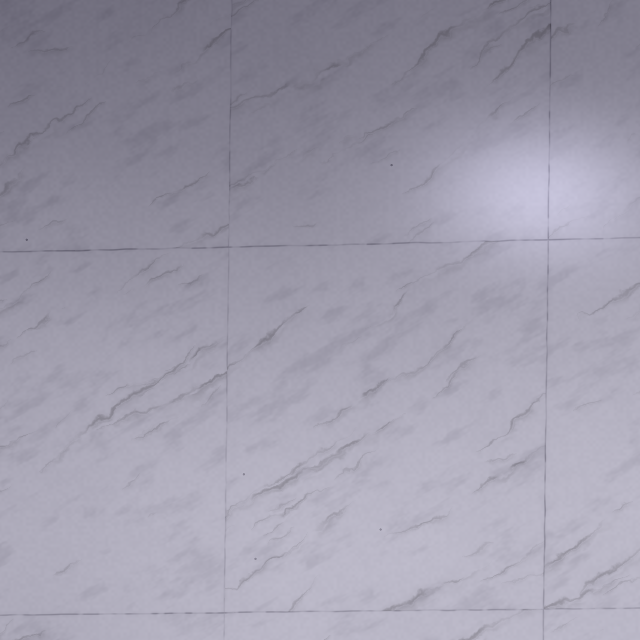
This texture is drawn by a WebGL 1 fragment shader. Its source:

```glsl
precision highp float;
// Large pale marble floor tiles with diagonal grey veins, thin worn joints and a soft lamp reflection.

uniform vec2 u_resolution;

#define TILE vec2(0.499, 0.567)
#define JOINT_ORIGIN vec2(0.350, 0.039)
#define JOINT_HALF_WIDTH 0.0011
#define JOINT_DEPTH 0.20
#define VEIN_COUNT 30
#define VEIN_DEPTH 0.15
#define CLOUD_DEPTH 0.04
#define GRAIN 0.018
#define LIGHT_NEAR 0.732
#define LIGHT_FAR 0.462
#define GLOW_CENTRE vec2(0.845, 0.700)
#define GLOW_SIZE vec2(0.165, 0.105)

float hash(vec2 p) {
  return fract(sin(dot(p, vec2(127.1, 311.7))) * 43758.5453);
}

float noise(vec2 p) {
  vec2 i = floor(p), f = fract(p);
  f = f * f * (3.0 - 2.0 * f);
  return mix(mix(hash(i), hash(i + vec2(1.0, 0.0)), f.x),
             mix(hash(i + vec2(0.0, 1.0)), hash(i + 1.0), f.x), f.y);
}

float fbm(vec2 p) {
  float sum = 0.0, amp = 0.53;
  for (int i = 0; i < 4; i++) {
    sum += amp * noise(p);
    p = p * 2.03 + 7.1;
    amp *= 0.5;
  }
  return sum;
}

vec2 rotate(vec2 p, float a) {
  float c = cos(a), s = sin(a);
  return vec2(c * p.x + s * p.y, c * p.y - s * p.x);
}

// Broken, ragged streaks scattered over one tile; q is local to the tile.
float veins(vec2 q, vec2 seed) {
  vec2 broad = vec2(noise(q * 13.0 + seed), noise(q * 13.0 + seed + 31.0)) - 0.5;
  vec2 fine = vec2(fbm(q * 55.0 + seed), fbm(q * 55.0 + seed + 47.0)) - 0.5;
  vec2 bent = q + broad * 0.020 + fine * 0.018;
  float dark = 0.0;
  for (int i = 0; i < VEIN_COUNT; i++) {
    vec2 s = seed + float(i) * vec2(3.7, 1.9);
    vec2 centre = vec2(hash(s), hash(s + 5.3)) * TILE;
    float size = pow(hash(s + 9.1), 3.0);
    vec2 d = rotate(bent - centre, mix(0.35, 0.75, hash(s + 2.7)));
    float t = d.x / mix(0.025, 0.17, size);
    float taper = max(0.0, 1.0 - t * t);
    float ragged = noise(d * vec2(38.0, 150.0) + s);
    float width = 0.0008 + mix(0.0013, 0.0034, size) * taper * (0.3 + ragged);
    float core = exp(-d.y * d.y / (width * width));
    float smudge = 0.5 * exp(-abs(d.y + 1.5 * width) / (2.0 * width));
    float strength = mix(0.38, 1.0, sqrt(size)) * sqrt(taper);
    dark = max(dark, strength * max(core, smudge) * smoothstep(0.05, 0.75, ragged));
  }
  return dark;
}

// Thin worn line along a joint; 'along' runs down its length.
float joint(float dist, float along, float seed) {
  float soft = 0.0007 + 0.5 / u_resolution.y;
  float wear = mix(0.5, 1.0, noise(vec2(along * 7.0, seed * 8.3)));
  wear *= mix(0.3, 1.0, smoothstep(0.15, 0.7, noise(vec2(along * 95.0, seed * 3.1))));
  float wander = 0.0012 * (noise(vec2(along * 40.0, seed * 5.7)) - 0.5);
  float gap = abs(dist + wander);
  float line = 1.0 - smoothstep(JOINT_HALF_WIDTH - soft, JOINT_HALF_WIDTH + soft, gap);
  return wear * max(line, 0.15 * exp(-gap / 0.003));
}

void main() {
  vec2 p = gl_FragCoord.xy / u_resolution;

  // Slightly skewed tile grid, as seen by a tilted camera
  vec2 skew = vec2(0.012 * p.y, p.x * (0.010 + 0.02 * p.y));
  vec2 grid = (p - JOINT_ORIGIN - skew) / TILE;
  vec2 id = floor(grid);
  vec2 q = fract(grid) * TILE;
  vec2 seed = id * vec2(17.3, 23.9) + 61.0;

  // Floor shading and lamp reflection
  float light = mix(LIGHT_NEAR, LIGHT_FAR, smoothstep(0.1, 1.1, p.y));
  light += 0.06 * (p.x - 0.5) * smoothstep(0.0, 0.5, p.y);
  light -= 0.05 * (1.0 - smoothstep(0.0, 0.5, length(p)));
  vec2 g = (p - GLOW_CENTRE) / GLOW_SIZE;
  float glow = exp(-dot(g, g));
  light += 0.20 * glow;

  // Marble: veins, small cloudy streaks, fine grain and rare specks
  float vein = veins(q, seed);
  float cloud = smoothstep(0.52, 0.82, fbm(rotate(q, 0.5) * vec2(19.0, 46.0) + seed));
  float contrast = mix(0.65, 1.0, smoothstep(0.95, 0.45, p.y)) * (1.0 - 0.5 * glow);
  light -= contrast * (VEIN_DEPTH * vein + CLOUD_DEPTH * cloud);
  light += GRAIN * (noise(p * 210.0) - 0.5) + 0.02 * (fbm(p * 9.0) - 0.5);
  vec2 cell = floor(p * 14.0);
  vec2 speck = fract(p * 14.0) - 0.2 - 0.6 * vec2(hash(cell), hash(cell + 4.0));
  light -= 0.18 * step(0.975, hash(cell + 8.0)) * smoothstep(0.035, 0.015, length(speck));

  // Joints around every tile; the left upright one is worn fainter
  vec2 nearest = floor(grid + 0.5);
  vec2 dist = (grid - nearest) * TILE;
  float upright = joint(dist.x, p.y, nearest.x + 3.0) * mix(0.5, 1.0, clamp(nearest.x, 0.0, 1.0));
  float level = joint(dist.y, p.x, nearest.y + 9.0);
  light -= JOINT_DEPTH * max(upright, level);

  vec3 tint = vec3(0.0, -0.01, 0.05 + 0.03 * glow - 0.015 * vein);
  gl_FragColor = vec4(clamp(light + tint, 0.0, 1.0), 1.0);
}
```
